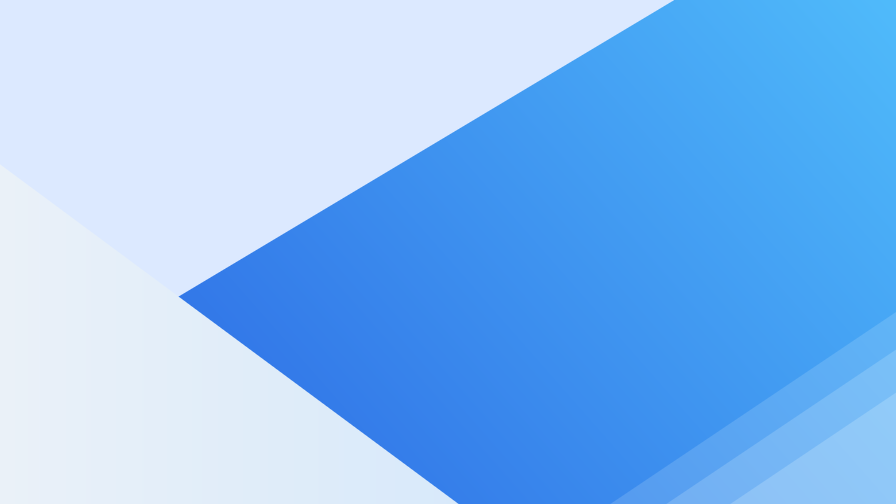
Reproduce this background procedurally as a Shadertoy shader.

```glsl
// Signed distance to the line through a and b, positive on its right side
float rightOf(vec2 p, vec2 a, vec2 b) {
    vec2 d = normalize(b - a);
    return dot(p - a, vec2(d.y, -d.x));
}

// Antialiased coverage of the half plane where dist > 0
float coverage(float dist) {
    return clamp(dist * iResolution.y + 0.5, 0.0, 1.0);
}

void mainImage(out vec4 fragColor, in vec2 fragCoord) {
    vec2 p = fragCoord / iResolution.y;
    vec2 corner = vec2(0.355, 0.412);

    // Pale upper field
    vec3 color = vec3(0.863, 0.914, 1.0);

    // Blue sheet with a diagonal gradient
    float along = dot(p - corner, vec2(0.75, 0.66)) / 1.456;
    vec3 blue = mix(vec3(0.198, 0.47, 0.91), vec3(0.312, 0.732, 0.982),
                    clamp(along, 0.0, 1.0));

    // Translucent bands stacked in the lower right
    for (int i = 0; i < 3; i++) {
        float k = float(i);
        vec2 start = vec2(1.211 + 0.103 * k + 0.008 * k * k, 0.0);
        float band = coverage(rightOf(p, start, start + vec2(1.0, 0.672)));
        blue = mix(blue, vec3(0.95, 1.0, 1.0), band * (0.15 + 0.025 * k));
    }
    color = mix(color, blue, coverage(rightOf(p, corner, vec2(1.338, 1.0))));

    // Pale lower-left panel, cooling toward the right
    vec3 panel = mix(vec3(0.918, 0.945, 0.974), vec3(0.847, 0.914, 0.98),
                     clamp(p.x / 0.91, 0.0, 1.0));
    color = mix(color, panel, coverage(rightOf(p, vec2(0.0, 0.674), vec2(0.91, 0.0))));

    fragColor = vec4(color, 1.0);
}
```
